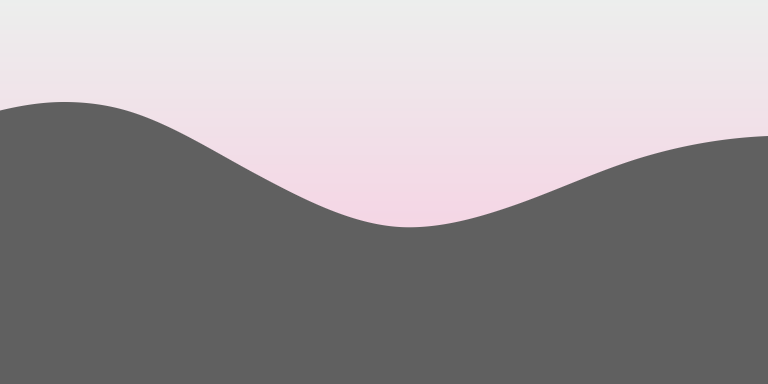
Write a Shadertoy shader that draws this background.

```glsl
// Draws a smooth grey hill line below a pale sky that fades to pink.

const vec3 SKY_TOP  = vec3(0.927, 0.934, 0.929);
const vec3 SKY_LOW  = vec3(0.960, 0.838, 0.898);
const vec3 HILL     = vec3(0.378, 0.378, 0.378);
const float SKY_END = 0.408;   // height where the sky is fully pink

// Ridge knots: x, height, slope, as fractions of the canvas
const int KNOT_COUNT = 8;
const vec3 RIDGE[KNOT_COUNT] = vec3[KNOT_COUNT](
    vec3(0.0000, 0.7122,  0.48),
    vec3(0.0833, 0.7344,  0.00),
    vec3(0.1667, 0.7109, -0.60),
    vec3(0.3333, 0.5469, -1.07),
    vec3(0.5326, 0.4081,  0.00),
    vec3(0.6667, 0.4635,  0.69),
    vec3(0.8333, 0.5885,  0.61),
    vec3(1.0000, 0.6458,  0.08)
);

// Cubic Hermite curve between two knots
float hermite(vec3 a, vec3 b, float x) {
    float span = b.x - a.x;
    float t = (x - a.x) / span;
    float s = 1.0 - t;
    float ends = mix(a.y, b.y, t * t * (3.0 - 2.0 * t));
    return ends + span * t * s * (a.z * s - b.z * t);
}

float ridgeHeight(float x) {
    float height = RIDGE[0].y;
    for (int i = 0; i < KNOT_COUNT - 1; i++) {
        if (x >= RIDGE[i].x) height = hermite(RIDGE[i], RIDGE[i + 1], x);
    }
    return height;
}

vec3 skyColor(float y) {
    return mix(SKY_LOW, SKY_TOP, clamp((y - SKY_END) / (1.0 - SKY_END), 0.0, 1.0));
}

// Coverage below an edge, smoothed over one pixel
float coverBelow(float signedHeight) {
    float pixel = length(vec2(dFdx(signedHeight), dFdy(signedHeight)));
    return clamp(0.5 - signedHeight / pixel, 0.0, 1.0);
}

void mainImage(out vec4 fragColor, in vec2 fragCoord) {
    vec2 uv = fragCoord / iResolution.xy;
    float hill = coverBelow(uv.y - ridgeHeight(uv.x));
    fragColor = vec4(mix(skyColor(uv.y), HILL, hill), 1.0);
}
```
